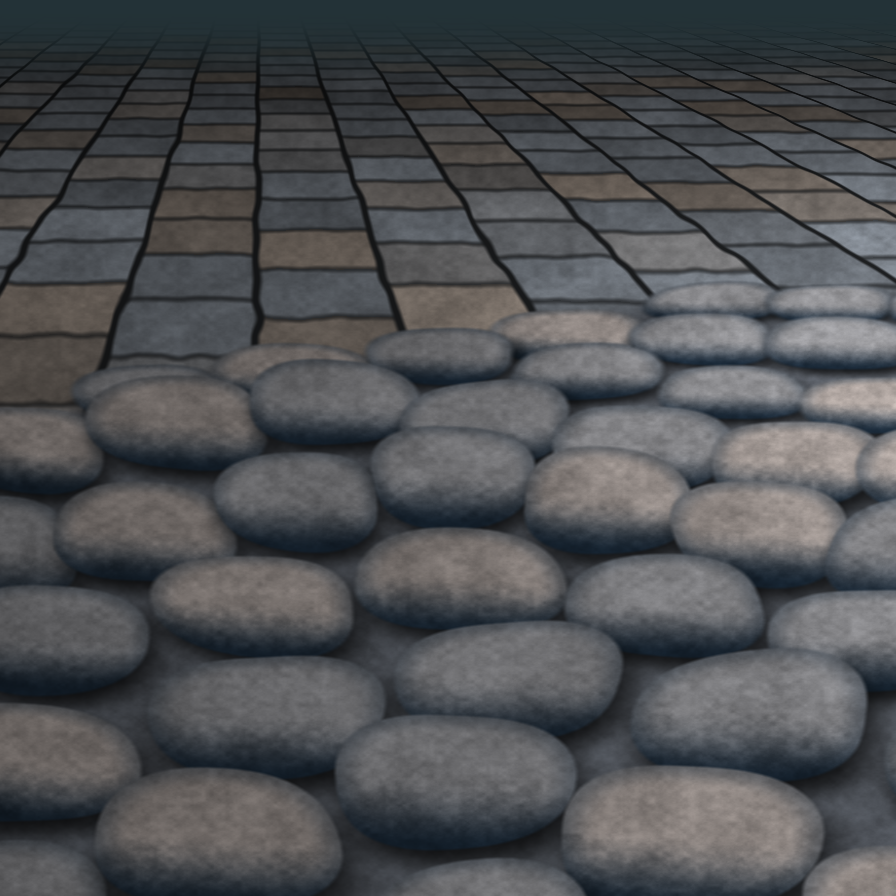
A WebGL 1 fragment shader for this texture:

```glsl
precision highp float;
// Dusk street: square setts recede to a misty horizon, while rounded cobbles fill the front.
// Setts are a perspective grid; cobbles are curved rows of noisy superellipses,
// painted from far to near with contact shadows and a cool underside.
uniform vec2 u_resolution;

const vec2 VANISH = vec2(0.288, 1.130);      // point where the sett columns meet
const float SETT_WIDTH = 0.32;
const float SETT_DEPTH = 0.261;
const float BORDER_START = 0.525;            // border between setts and cobbles
const float BORDER_SLOPE = 0.18;
const float ROW_BEND = 3.0;                  // how soon a cobble row levels off
const float EDGE = 0.002;
const vec3 MIST = vec3(0.145, 0.205, 0.225);
const vec3 JOINT = vec3(0.085, 0.090, 0.095);
const vec3 SETT_GREY = vec3(0.375, 0.395, 0.420);
const vec3 SETT_BROWN = vec3(0.410, 0.375, 0.345);
const vec3 EARTH = vec3(0.285, 0.300, 0.325);
const vec3 STONE_TOP = vec3(0.455, 0.455, 0.465);
const vec3 STONE_UNDER = vec3(0.075, 0.120, 0.165);

float hash(vec2 p) {
  return fract(sin(dot(p, vec2(127.1, 311.7))) * 43758.5453);
}

float noise(vec2 p) {
  vec2 i = floor(p), f = fract(p);
  f = f * f * (3.0 - 2.0 * f);
  return mix(mix(hash(i), hash(i + vec2(1.0, 0.0)), f.x),
             mix(hash(i + vec2(0.0, 1.0)), hash(i + 1.0), f.x), f.y);
}

float fbm(vec2 p) {
  float sum = 0.0, amp = 0.5;
  for (int i = 0; i < 4; i++) {
    sum += amp * noise(p);
    p = p * 2.03 + 17.3;
    amp *= 0.5;
  }
  return sum;
}

float border(float x) {
  return BORDER_START + BORDER_SLOPE * x;
}

// Light grows towards the right, most of all in the middle distance.
float lightGain(vec2 p) {
  float middle = exp(-pow((p.y - 0.60) / 0.20, 2.0));
  return mix(0.80, 1.12, p.x) + 0.30 * middle * smoothstep(0.35, 1.0, p.x);
}

vec3 setts(vec2 p, float grain) {
  float depth = max(VANISH.y - p.y, 0.05);
  float wobble = noise(p * 45.0) - 0.5;
  float u = (p.x - VANISH.x) / (depth * SETT_WIDTH) + wobble * 0.06;
  float column = floor(u);
  float v = 1.0 / (depth * SETT_DEPTH) - 0.9 - 0.65 * column + wobble * 0.08;
  vec2 id = vec2(column, floor(v));
  vec2 inset = 0.5 - abs(fract(vec2(u, v)) - 0.5);
  inset *= vec2(SETT_WIDTH * depth, SETT_DEPTH * depth * depth);
  float sideFace = smoothstep(0.003 * depth, 0.018 * depth, inset.x);
  float endFace = smoothstep(0.0, 0.012 * depth, inset.y);
  vec3 stone = mix(SETT_GREY, SETT_BROWN, smoothstep(0.55, 0.95, hash(id + 4.0)));
  stone *= (0.84 + 0.30 * hash(id)) * (0.72 + 0.56 * grain);
  vec3 col = mix(JOINT, stone, sideFace * mix(0.35, 1.0, endFace));
  col *= lightGain(p) * mix(0.48, 1.0, smoothstep(0.98, 0.70, p.y) );
  return mix(col, MIST * 0.95, smoothstep(0.90, 0.985, p.y));
}

// Superellipse radius: 1 on the outline, with bumps that differ per stone.
float stoneRadius(vec2 q, float seed) {
  float angle = atan(q.y, q.x);
  float bumps = 0.045 * sin(2.0 * angle + seed * 19.0) + 0.035 * sin(3.0 * angle + seed * 41.0);
  vec2 a = pow(abs(q) + 0.0001, vec2(2.45));
  return pow(a.x + a.y, 1.0 / 2.45) * (1.0 + bumps);
}

// One row: the stone at the apex is highest, the others sink to both sides.
void cobbleRow(inout vec3 col, vec2 p, vec2 apex, float pitch, float sink, vec2 halfSize, float grain) {
  float nearest = floor((p.x - apex.x) / pitch + 0.5);
  for (int k = -1; k <= 1; k++) {
    float i = nearest + float(k);
    vec2 center = apex + vec2(i * pitch, -sink * i * i / (ROW_BEND + i * i));
    if (center.y > border(center.x) + 0.010) continue;
    float seed = hash(vec2(i, apex.y * 50.0));
    vec2 size = halfSize * (0.96 + 0.10 * hash(vec2(seed, 3.0)));
    vec2 q = (p - center) / size;
    q.y += 0.10 * (seed - 0.5) * q.x;
    float shadow = 1.0 - smoothstep(0.72, 1.25, stoneRadius(q + vec2(-0.08, 0.24), seed));
    col *= 1.0 - 0.72 * shadow;
    float r = stoneRadius(q, seed);
    float lit = smoothstep(-0.98, 0.05, q.y + 0.10 * q.x + 0.25 * (grain - 0.5));
    lit *= 1.0 - 0.42 * smoothstep(0.72, 1.03, r);
    vec3 stone = mix(STONE_UNDER, STONE_TOP * (0.92 + 0.16 * seed), lit);
    stone *= (0.70 + 0.62 * grain) * lightGain(p);
    stone *= mix(vec3(1.0), vec3(1.05, 0.99, 0.94), step(0.6, seed) * lit);
    col = mix(col, stone, 1.0 - smoothstep(-EDGE, EDGE, (r - 1.0) * size.y));
  }
}

void main() {
  vec2 p = gl_FragCoord.xy / u_resolution;
  float grain = mix(fbm(p * vec2(22.0, 30.0)), fbm(p * vec2(110.0, 150.0)), 0.5);
  vec3 col = setts(p, grain);

  // Bare earth between the cobbles
  float earth = 1.0 - smoothstep(-0.012, 0.012, p.y - min(border(p.x), 0.665));
  col = mix(col, EARTH * (0.70 + 0.60 * grain) * lightGain(p), earth);

  // Cobble rows, far to near: apex, pitch, sink, half size
  cobbleRow(col, p, vec2(0.797, 0.663), 0.130, 0.010, vec2(0.072, 0.021), grain);
  cobbleRow(col, p, vec2(0.632, 0.625), 0.153, 0.015, vec2(0.083, 0.030), grain);
  cobbleRow(col, p, vec2(0.492, 0.603), 0.163, 0.073, vec2(0.086, 0.031), grain);
  cobbleRow(col, p, vec2(0.371, 0.551), 0.172, 0.092, vec2(0.093, 0.050), grain);
  cobbleRow(col, p, vec2(0.505, 0.468), 0.172, 0.110, vec2(0.094, 0.055), grain);
  cobbleRow(col, p, vec2(0.514, 0.352), 0.229, 0.115, vec2(0.109, 0.057), grain);
  cobbleRow(col, p, vec2(0.569, 0.241), 0.271, 0.163, vec2(0.126, 0.071), grain);
  cobbleRow(col, p, vec2(0.505, 0.128), 0.263, 0.260, vec2(0.133, 0.081), grain);
  cobbleRow(col, p, vec2(0.534, -0.035), 0.300, 0.300, vec2(0.130, 0.073), grain);

  gl_FragColor = vec4(clamp(col, 0.0, 1.0), 1.0);
}
```
